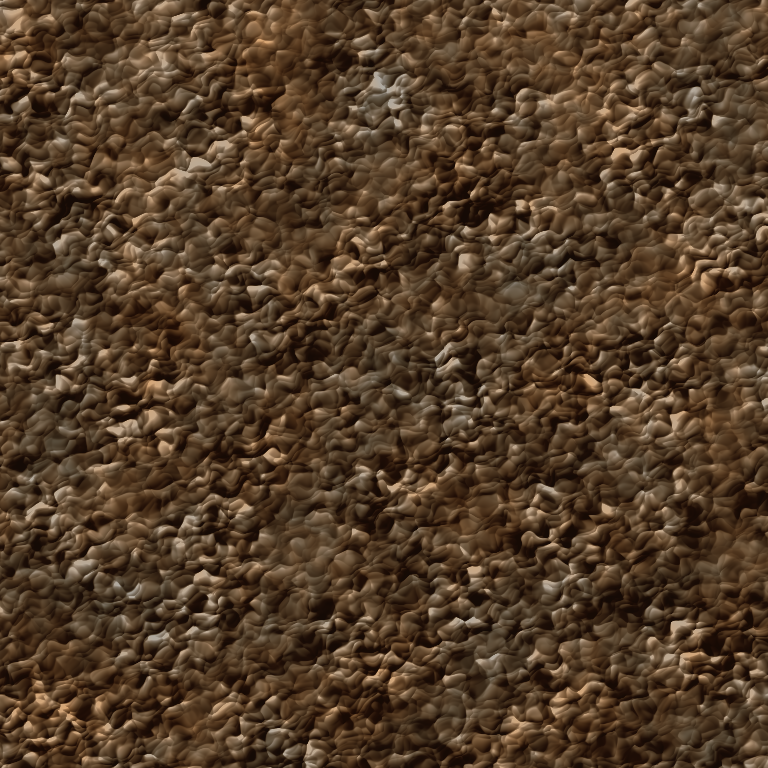
A three.js fragment shader for this texture:

```glsl
varying vec2 vUv;

const vec3 PIT = vec3(0.12, 0.055, 0.025);
const vec3 DAMP_EARTH = vec3(0.23, 0.15, 0.08);
const vec3 EARTH = vec3(0.33, 0.24, 0.15);
const vec3 DRY_EARTH = vec3(0.43, 0.34, 0.24);
const vec3 PALE_GRAIN = vec3(0.55, 0.45, 0.35);
const vec3 GLINT = vec3(0.76, 0.66, 0.55);
const vec2 LIGHT = vec2(-0.42, 0.91);

vec2 hash2(vec2 p) {
  vec3 q = fract(p.xyx * vec3(0.1031, 0.1030, 0.0973));
  q += dot(q, q.yzx + 33.33);
  return fract((q.xx + q.yz) * q.zy);
}

vec2 rotate(vec2 p, float angle) {
  float c = cos(angle);
  float s = sin(angle);
  return vec2(c * p.x + s * p.y, c * p.y - s * p.x);
}

float cornerSlope(vec2 cell, vec2 offset) {
  float angle = 6.28318 * hash2(cell).x;
  return dot(vec2(cos(angle), sin(angle)), offset);
}

float gradientNoise(vec2 p) {
  vec2 i = floor(p);
  vec2 f = fract(p);
  vec2 u = f * f * f * (f * (f * 6.0 - 15.0) + 10.0);
  vec2 e = vec2(1.0, 0.0);
  float low = mix(cornerSlope(i, f), cornerSlope(i + e, f - e), u.x);
  float high = mix(cornerSlope(i + e.yx, f - e.yx), cornerSlope(i + 1.0, f - 1.0), u.x);
  return mix(low, high, u.y);
}

// Soft cellular grains: each has its own shade and a side facing the light
float litGrains(vec2 p, float sharpness, float slope) {
  vec2 cell = floor(p);
  float shade = 0.0;
  float total = 0.0;
  for (int y = -1; y <= 1; y++) {
    for (int x = -1; x <= 1; x++) {
      vec2 id = cell + vec2(float(x), float(y));
      vec2 d = p - id - hash2(id);
      vec2 facet = hash2(id + 71.0) * 2.0 - 1.0;
      float weight = exp(-sharpness * dot(d, d));
      shade += weight * (facet.x + slope * dot(d, LIGHT + 0.6 * facet.yx));
      total += weight;
    }
  }
  return shade / total;
}

// Height difference toward the light
float litRelief(vec2 p, float reach) {
  return gradientNoise(p) - gradientNoise(p + LIGHT * reach);
}

vec3 soilRamp(float z) {
  float t = (z + 1.4) / 0.74;
  vec3 color = mix(PIT * 0.7, PIT, clamp(t + 1.0, 0.0, 1.0));
  color = mix(color, DAMP_EARTH, clamp(t, 0.0, 1.0));
  color = mix(color, EARTH, clamp(t - 1.0, 0.0, 1.0));
  color = mix(color, DRY_EARTH, clamp(t - 2.0, 0.0, 1.0));
  color = mix(color, PALE_GRAIN, clamp(t - 3.0, 0.0, 1.0));
  return mix(color, GLINT, clamp(t - 4.0, 0.0, 1.0));
}

void main() {
  vec2 uv = vUv;

  // Irregular grain space, leaning slightly upward to the right
  vec2 warp = vec2(gradientNoise(uv * 38.0), gradientNoise(uv * 38.0 + 53.0));
  vec2 p = rotate(uv + warp * 0.011, 0.18) + 2.0;

  // Crumbs, finer grit and small lumps
  float crumbs = litGrains(p * vec2(54.0, 68.0), 15.0, 1.9);
  float grit = litGrains(p * vec2(98.0, 122.0) + 19.0, 10.0, 1.6);
  float lumps = litRelief(p * vec2(34.0, 44.0), 0.55);
  float roughness = 1.0 + 0.9 * gradientNoise(uv * 9.0 + 31.0);

  // Slanted furrows and shallow layers
  float furrows = litRelief(rotate(uv, 0.68) * vec2(3.5, 9.0) + 7.0, 0.5);
  float layers = gradientNoise(rotate(uv, 0.16) * vec2(5.0, 22.0) + 43.0);
  float clumps = gradientNoise(uv * vec2(13.0, 16.0) + 87.0);
  float broad = 0.6 * furrows + 0.65 * layers + 0.6 * clumps + 0.36 * (uv.y - 0.5);

  // Small shadowed hollows
  float hollow = smoothstep(0.18, 0.42, gradientNoise(p * vec2(27.0, 36.0) + 11.0));

  float tone = roughness * (0.9 * crumbs + 0.6 * grit + 0.9 * lumps) + broad;
  vec3 color = soilRamp(tone - 0.75 * hollow + 0.05);

  // Patches of rusty and olive earth
  float rust = gradientNoise(uv * 7.0 + 63.0) + 0.7 * gradientNoise(p * 41.0);
  color *= 1.0 + rust * vec3(0.14, -0.01, -0.2);
  gl_FragColor = vec4(color, 1.0);
}
```
